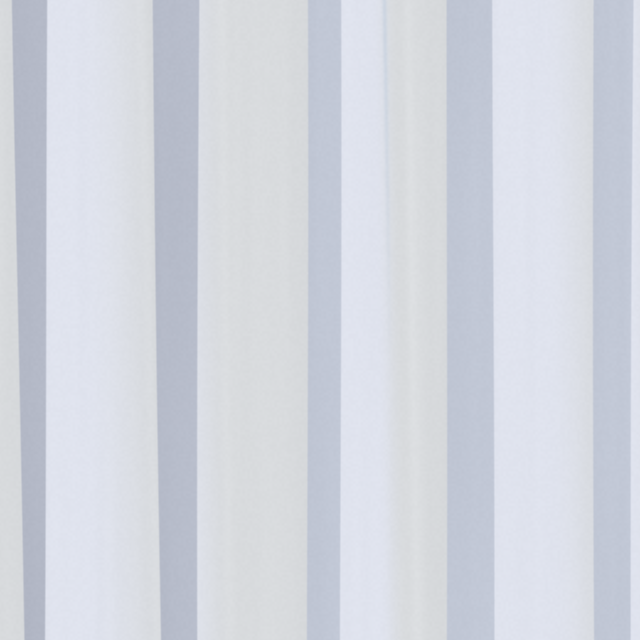
Give the GLSL for this texture, as a Shadertoy shader.

```glsl
// Pale hanging curtain: broad soft white pleats split by blue-grey shadow folds.

float hash(vec2 p) {
    vec3 q = fract(p.xyx * 0.1031);
    q += dot(q, q.yzx + 33.33);
    return fract((q.x + q.y) * q.z);
}

float valueNoise(vec2 p) {
    vec2 cell = floor(p), f = fract(p);
    f = f * f * (3.0 - 2.0 * f);
    return mix(mix(hash(cell), hash(cell + vec2(1, 0)), f.x),
               mix(hash(cell + vec2(0, 1)), hash(cell + vec2(1, 1)), f.x), f.y);
}

// Evenly spread values, so that neighbouring folds always differ
float spread(float i, float offset) {
    return fract(i * 0.618 + offset);
}

// Left and right edge of shadow fold i at height y; each edge leans on its own
vec2 foldEdges(float i, float y) {
    float centre = 0.06 + 0.222 * i + 0.022 * (hash(vec2(i + 9.0, 3.0)) - 0.5);
    float halfWidth = 0.021 + 0.017 * spread(i, 0.05);
    vec2 lean = mix(vec2(-0.007), vec2(0.017),
                    vec2(hash(vec2(i + 9.0, 17.0)), hash(vec2(i + 9.0, 29.0))));
    float bow = 0.0015 * cos(3.0 * y + 2.0 * i);
    return centre + bow + vec2(-halfWidth, halfWidth) + lean * (0.5 - y);
}

vec3 shadowColour(float i, float across, float y) {
    vec3 tone = mix(vec3(0.70, 0.72, 0.775), vec3(0.755, 0.78, 0.835),
                    smoothstep(0.5, 2.0, i));
    return tone + 0.012 * (across - 0.5) + 0.010 * (valueNoise(vec2(i * 7.0, y * 3.0)) - 0.5);
}

// Lit cloth: cool white turning to warm grey across the pleat
vec3 pleatColour(float i, float across, float y) {
    float turn = 1.1 * (1.0 - spread(i, 0.35)) + 0.09 * (0.5 - y);
    float softness = mix(0.07, 0.45, spread(i, 0.9));
    float warmth = smoothstep(turn - softness, turn + softness, across);
    vec3 colour = mix(vec3(0.876, 0.890, 0.932), vec3(0.848, 0.858, 0.868), warmth);

    // Crease that fades downwards, and a faint highlight beside it
    float crease = exp(-pow((across - turn) / 0.022, 2.0)) * smoothstep(0.35, 1.0, y);
    colour -= vec3(0.055, 0.035, 0.015) * crease * step(softness, 0.25);
    float streak = exp(-pow((across - turn - 0.22) / 0.05, 2.0));
    return colour + 0.013 * streak - 0.010 * smoothstep(0.75, 1.0, across);
}

void mainImage(out vec4 fragColor, in vec2 fragCoord) {
    vec2 uv = fragCoord / iResolution.xy;
    float blur = max(0.002, 0.75 / iResolution.x);
    vec3 colour = vec3(0.86, 0.87, 0.89);

    // Lay folds and pleats from left to right, each covering the last
    for (float i = -1.0; i < 5.5; i++) {
        vec2 fold = foldEdges(i, uv.y);
        float nextFold = foldEdges(i + 1.0, uv.y).x;
        float inFold = (uv.x - fold.x) / (fold.y - fold.x);
        float inPleat = (uv.x - fold.y) / (nextFold - fold.y);
        colour = mix(colour, shadowColour(i, clamp(inFold, 0.0, 1.0), uv.y),
                     smoothstep(-blur, blur, uv.x - fold.x));
        colour = mix(colour, pleatColour(i, clamp(inPleat, 0.0, 1.0), uv.y),
                     smoothstep(-blur, blur, uv.x - fold.y));
    }

    // Faint vertical streaks and fine cloth grain
    colour += 0.009 * (valueNoise(vec2(uv.x * 70.0, uv.y * 1.5)) - 0.5);
    colour += 0.012 * (valueNoise(uv * 260.0 + 40.0) - 0.5);
    fragColor = vec4(colour, 1.0);
}
```
